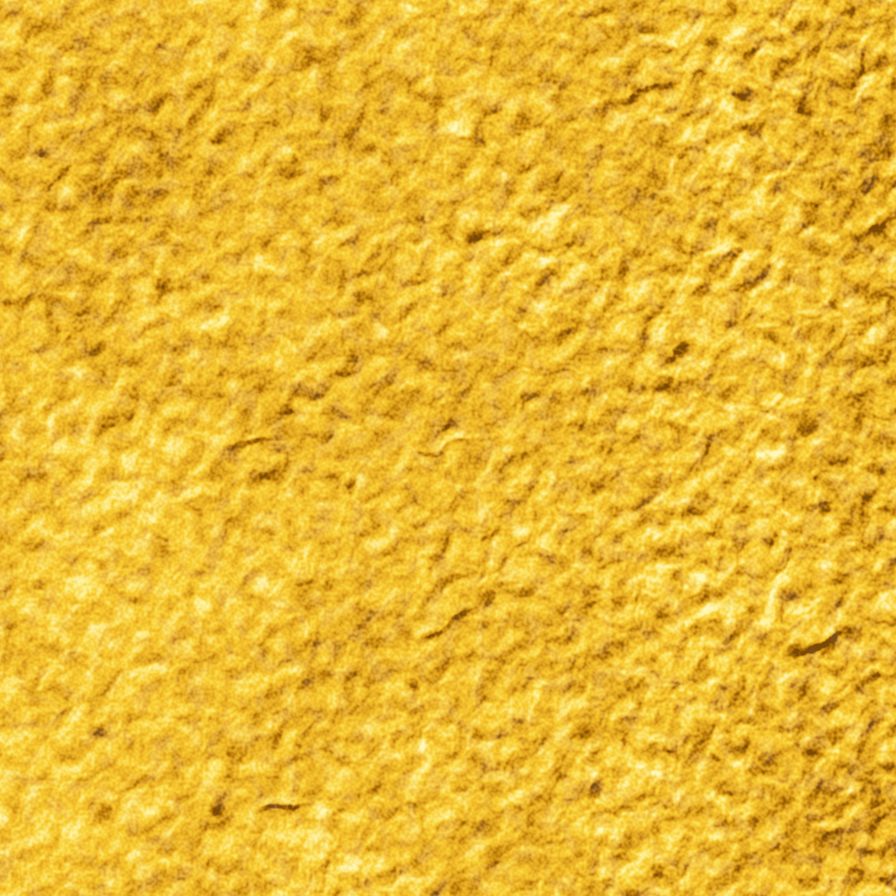
This texture is drawn by a Shadertoy shader. Its source:

```glsl
// Rough golden plaster: small lit lumps, dark nodules and a few creases.
#define LUMP_SCALE 22.0
#define RELIEF 7.0
#define LIGHT_STEP 0.004
#define CAVITY 1.8
#define GRAIN 1.4
#define PATCHES 1.3
#define NODULE_GRID 14.0
#define NODULE_SHARE 0.17
#define CREASE_GRID 5.0
#define CREASE_SHARE 0.3

const vec2 LIGHT_DIR = vec2(-0.45, 0.89);

float hash(vec2 p) {
    vec3 q = fract(p.xyx * vec3(0.1031, 0.1030, 0.0973));
    q += dot(q, q.yzx + 33.33);
    return fract((q.x + q.y) * q.z);
}

float cornerSlope(vec2 cell, vec2 offset) {
    float angle = 6.2832 * hash(cell);
    return dot(vec2(cos(angle), sin(angle)), offset);
}

float gradientNoise(vec2 p) {
    vec2 i = floor(p), f = p - i;
    vec2 u = f * f * f * (f * (f * 6.0 - 15.0) + 10.0);
    vec2 e = vec2(1.0, 0.0);
    return mix(mix(cornerSlope(i, f), cornerSlope(i + e, f - e), u.x),
               mix(cornerSlope(i + e.yx, f - e.yx), cornerSlope(i + 1.0, f - 1.0), u.x), u.y);
}

// Turned copy of the plane, so that octaves do not share a lattice
vec2 turn(vec2 p, float angle) {
    float c = cos(angle), s = sin(angle);
    return mat2(c, s, -s, c) * p + 17.0 + 9.0 * angle;
}

// Rounded mounds with narrow valleys, plus finer roughness
float surfaceHeight(vec2 p) {
    float mound = gradientNoise(turn(p, 0.4) * LUMP_SCALE);
    float h = 1.1 * sqrt(mound * mound + 0.004);
    h += 0.60 * gradientNoise(turn(p, 1.1) * LUMP_SCALE * 1.65);
    h += 0.40 * gradientNoise(turn(p, 2.0) * LUMP_SCALE * 2.8);
    h += 0.17 * gradientNoise(turn(p, 2.7) * LUMP_SCALE * 5.7);
    return h;
}

// Scattered small knobs: dim body, lit upper rim, shadow below
float noduleTone(vec2 p) {
    vec2 cell = floor(p * NODULE_GRID);
    vec2 jitter = vec2(hash(cell + 3.7), hash(cell + 41.3));
    vec2 d = p - (cell + 0.32 + 0.36 * jitter) / NODULE_GRID;
    float radius = mix(0.007, 0.015, hash(cell + 71.9));
    float present = step(hash(cell + 90.1), NODULE_SHARE);
    float body = 1.0 - smoothstep(0.7, 1.1, length(d) / radius);
    float side = dot(d, LIGHT_DIR) / radius;
    float shadow = 1.0 - smoothstep(0.5, 1.3, length(d + LIGHT_DIR * radius * 0.5) / radius);
    return present * (body * (1.5 * side - 0.7) - 1.3 * shadow * (1.0 - 0.6 * body));
}

// Short slanted cracks with a lit lip above
float creaseTone(vec2 p) {
    vec2 cell = floor(p * CREASE_GRID);
    vec2 centre = (cell + 0.4 + 0.2 * vec2(hash(cell + 5.3), hash(cell + 8.9))) / CREASE_GRID;
    float angle = mix(0.1, 0.75, hash(cell + 23.0));
    vec2 along = vec2(cos(angle), sin(angle));
    vec2 d = p - centre;
    float x = dot(d, along) / 0.045, y = dot(d, vec2(-along.y, along.x));
    float taper = 1.0 - smoothstep(0.3, 1.0, abs(x));
    float dark = 1.0 - smoothstep(0.001, 0.007, abs(y));
    float lip = 1.0 - smoothstep(0.002, 0.009, abs(y - 0.011));
    return step(hash(cell + 61.0), CREASE_SHARE) * taper * (0.8 * lip - 2.3 * dark);
}

// Tone in standard deviations around the mean, to gold
vec3 goldRamp(float t) {
    vec3 c = mix(vec3(0.48, 0.29, 0.02), vec3(0.76, 0.51, 0.04), clamp((t + 3.4) / 1.5, 0.0, 1.0));
    c = mix(c, vec3(0.87, 0.64, 0.12), clamp((t + 1.9) / 0.9, 0.0, 1.0));
    c = mix(c, vec3(0.94, 0.73, 0.16), clamp(t + 1.0, 0.0, 1.0));
    c = mix(c, vec3(0.97, 0.80, 0.20), clamp(t / 0.85, 0.0, 1.0));
    c = mix(c, vec3(0.98, 0.87, 0.36), clamp((t - 0.85) / 0.9, 0.0, 1.0));
    return mix(c, vec3(1.0, 0.95, 0.64), clamp((t - 1.75) / 1.4, 0.0, 1.0));
}

void mainImage(out vec4 fragColor, in vec2 fragCoord) {
    vec2 p = fragCoord / iResolution.y;
    vec2 warp = vec2(gradientNoise(p * 31.0 + 5.0), gradientNoise(p * 31.0 + 57.0));
    vec2 q = p * vec2(1.08, 0.95) + 0.009 * warp;

    // Relief lighting, coarser toward the right
    float patches = gradientNoise(p * 4.3 + 11.0) + 0.5 * gradientNoise(p * 9.0 + 31.0);
    float rough = smoothstep(0.3, 0.9, p.x + 0.5 * patches);
    float h = surfaceHeight(q);
    float slope = h - surfaceHeight(q + LIGHT_DIR * LIGHT_STEP);
    float tone = RELIEF * slope * mix(0.85, 1.25, rough) + CAVITY * (h - 0.2);

    // Broad patches, fine grain and scattered marks
    tone += PATCHES * patches + 0.12 - 0.3 * rough;
    tone += GRAIN * gradientNoise(turn(p, 0.8) * 240.0);
    tone += noduleTone(p + 0.006 * warp) + creaseTone(p + 0.014 * warp);

    // Chalky tint in places
    float chalk = smoothstep(0.0, 0.3, gradientNoise(turn(q, 1.7) * 48.0));
    vec3 color = goldRamp(tone) + chalk * vec3(0.0, 0.015, 0.085);
    fragColor = vec4(clamp(color, 0.0, 1.0), 1.0);
}
```
